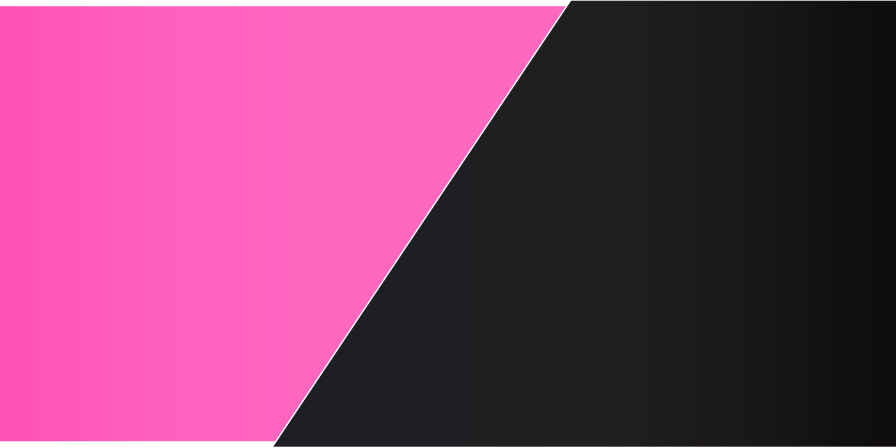
A Shadertoy shader for this background:

```glsl
// Soft coverage of the band between two heights
float band(float y, float low, float high, float blur) {
    return smoothstep(low - blur, low + blur, y) * smoothstep(high + blur, high - blur, y);
}

void mainImage(out vec4 fragColor, in vec2 fragCoord) {
    vec2 p = fragCoord / iResolution.y;
    float x = fragCoord.x / iResolution.x;
    float blur = 0.6 / iResolution.y;

    // Signed distance to the slanted divider, positive on the right
    float divider = (p.x - 0.608 - 0.668 * p.y) / length(vec2(1.0, 0.668));

    // Pink panel, brighter away from the left edge
    vec3 pink = mix(vec3(1.0, 0.322, 0.725), vec3(1.0, 0.376, 0.745), smoothstep(0.0, 0.2, x));
    pink = mix(pink, vec3(1.0, 0.404, 0.755), smoothstep(0.15, 0.4, x));

    // Charcoal panel, fading from cool to neutral to near black
    vec3 charcoal = mix(vec3(0.115, 0.122, 0.132), vec3(0.120, 0.126, 0.118), smoothstep(0.5, 0.67, x));
    charcoal = mix(charcoal, vec3(0.102), smoothstep(0.66, 0.80, x));
    charcoal = mix(charcoal, vec3(0.055), smoothstep(0.78, 1.0, x));

    // Faint warm strip along the lower edge of the charcoal
    charcoal += vec3(0.010, -0.004, 0.0) * smoothstep(0.016 + blur, 0.016 - blur, p.y);

    // White ground shows as borders and as a thin line beside the divider
    float pinkMask = band(p.y, 0.0150, 0.9860, blur) * smoothstep(blur, -blur, divider + 0.0032);
    float darkMask = band(p.y, 0.0030, 0.9985, blur) * smoothstep(-blur, blur, divider);
    vec3 color = mix(vec3(1.0), pink, pinkMask);
    color = mix(color, charcoal, darkMask);

    fragColor = vec4(color, 1.0);
}
```
